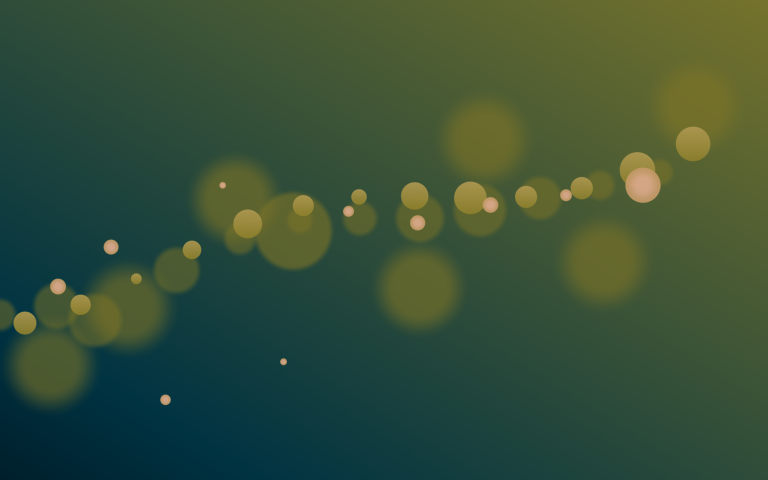
Give the GLSL for this background, as a Shadertoy shader.

```glsl
const float PI = 3.14159265;

// Coverage of a disc whose edge fades over +-blur
float disc(vec2 offset, float radius, float blur) {
    float soft = max(blur, 0.75 / iResolution.y);
    return 1.0 - smoothstep(radius - soft, radius + soft, length(offset));
}

// Diagonal gradient from deep teal to olive
vec3 backdrop(vec2 uv) {
    float t = 0.5 * (uv.x + uv.y);
    vec3 night = vec3(0.0, 0.12, 0.17);
    vec3 teal = vec3(0.0, 0.20, 0.26);
    vec3 olive = vec3(0.46, 0.45, 0.17);
    return t < 0.17 ? mix(night, teal, t / 0.17)
                    : mix(teal, olive, (t - 0.17) / 0.83);
}

void mainImage(out vec4 fragColor, in vec2 fragCoord) {
    vec2 p = fragCoord / iResolution.y;
    vec3 color = backdrop(fragCoord / iResolution.xy);
    vec3 haze = vec3(0.50, 0.46, 0.15);

    // Large, out-of-focus lights swinging about the band
    for (float i = 0.0; i < 8.0; i++) {
        float swing = cos(PI * (0.3 * i + 0.06 * i * i));
        vec2 center = vec2(0.106 + 0.192 * i - 0.073 * mod(i, 2.0) * sin(PI * i / 7.0),
                           0.385 + 0.0354 * i - 0.146 * swing);
        float blur = min(0.008 + 0.02 * abs(i - 3.0), 0.032);
        color = mix(color, haze, 0.6 * disc(p - center, 0.08, blur));
    }

    // Medium lights along the rising band
    for (float i = 0.0; i < 12.0; i++) {
        float crest = exp(-(i - 4.8) * (i - 4.8) / 3.0);
        float dip = exp(-2.0 * (i - 2.0) * (i - 2.0));
        vec2 center = vec2(0.125 * i, 0.344 + 0.027 * i + 0.0625 * crest);
        center -= dip * vec2(0.052, 0.07);
        float radius = 0.04 + 0.0146 * cos(1.083 * (i - 2.0));
        color = mix(color, haze, 0.5 * disc(p - center, radius, 0.008));
    }

    // Crisp gold discs, lit from above
    for (float i = 0.0; i < 13.0; i++) {
        vec2 center = vec2(0.052 + 0.116 * i,
                           0.379 + 0.0281 * i - 0.052 * cos(0.2 * PI * i));
        float radius = 0.0167 + 0.00125 * i + 0.0083 * cos(1.7 * (i - 7.7));
        vec2 offset = p - center;
        float light = clamp(0.5 + 0.5 * offset.y / radius, 0.0, 1.0);
        vec3 gold = mix(vec3(0.55, 0.50, 0.17), vec3(0.69, 0.60, 0.32), light);
        color = mix(color, gold, 0.92 * disc(offset, radius, 0.0015));
    }

    // Small pink sparks, some falling below the band
    for (float i = 0.0; i < 10.0; i++) {
        float fall = (0.135 + 0.26 * cos(PI * i)) * exp(-(i - 2.9) * (i - 2.9) / 3.0);
        vec2 center = vec2(0.121 + 0.1354 * i - 0.073 * sin(PI * i / 9.0),
                           0.427 + 0.0208 * i - fall);
        float radius = 0.0115 + 0.0052 * cos(i - 6.6) + 0.029 * smoothstep(8.0, 9.0, i);
        vec2 offset = p - center;
        float rim = smoothstep(0.3, 1.0, length(offset) / radius);
        vec3 pink = mix(vec3(0.85, 0.66, 0.54), vec3(0.76, 0.60, 0.40), rim);
        color = mix(color, pink, 0.95 * disc(offset, radius, 0.001));
    }

    fragColor = vec4(color, 1.0);
}
```
